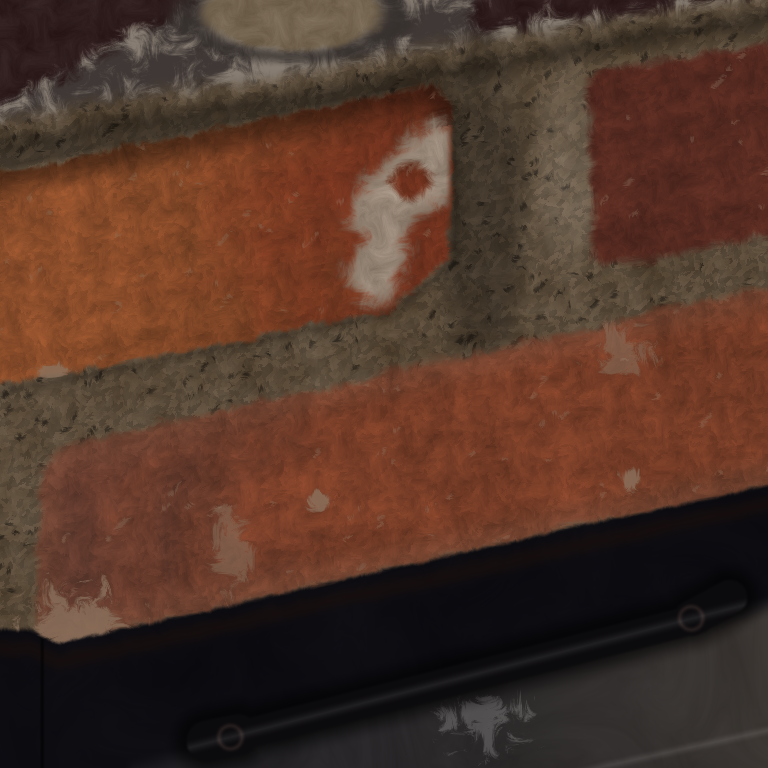
Give the GLSL for this texture, as a Shadertoy shader.

```glsl
// Weathered bricks in sandy mortar above a dark panel with an iron handle.
// Bricks are sheared rounded boxes with ragged edges; layered sines give the
// stains, cellular noise gives grit, pits and pale flecks.

vec2 hash2(vec2 c) {
    vec3 h = fract(c.xyx * vec3(0.1031, 0.103, 0.0973));
    h += dot(h, h.yzx + 33.33);
    return fract((h.xx + h.yz) * h.zy);
}

// x = distance to nearest point, y = random value of its cell
vec2 cells(vec2 p) {
    vec2 best = vec2(9, 0);
    for (int k = 0; k < 9; k++) {
        vec2 c = floor(p) + vec2(k % 3, k / 3) - 1.0;
        float d = length(c + hash2(c) - p);
        if (d < best.x) best = vec2(d, hash2(c + 71.0).x);
    }
    return best;
}

// Layered, rotated and warped sines
float stains(vec2 p) {
    float sum = 0.0, amp = 0.5;
    for (int i = 0; i < 6; i++) {
        p = mat2(0.8, 0.6, -0.6, 0.8) * p + float(i) * 1.7;
        p += 0.6 * sin(p.yx * 1.3);
        sum += amp * sin(p.x) * sin(p.y);
        amp *= 0.68;
        p *= 1.85;
    }
    return sum;
}

float brick(vec2 p, vec2 center, vec2 halfSize, float slope, float radius) {
    p -= center;
    p.y -= slope * p.x;
    vec2 q = abs(p) - halfSize + radius;
    return length(max(q, 0.0)) + min(max(q.x, q.y), 0.0) - radius;
}

float segment(vec2 p, vec2 a, vec2 b) {
    vec2 ab = b - a;
    return length(p - a - ab * clamp(dot(p - a, ab) / dot(ab, ab), 0.0, 1.0));
}

float fill(float d, float soft) { return 1.0 - smoothstep(-soft, soft, d); }

float blot(vec2 p, float x, float y, float w, float h, float rough) {
    return fill(length((p - vec2(x, y)) / vec2(w, h)) - 1.0 + rough, 0.35);
}

void mainImage(out vec4 fragColor, in vec2 fragCoord) {
    vec2 p = fragCoord / iResolution.xy;
    float broad = stains(p * 14.0), fine = stains(p * 75.0 + 9.0);
    vec2 grit = cells(p * 150.0 + fine), chips = cells(p * 55.0 + 0.6 * fine);
    float ragged = 0.007 * broad + 0.006 * fine;

    // Mortar with dark pits, shaded in the upright joint
    vec3 col = vec3(0.365, 0.305, 0.235) + 0.035 * (broad + fine);
    col *= 0.85 + 0.22 * grit.y;
    col *= 1.0 - 0.4 * step(0.78, chips.y) * fill(chips.x - 0.22, 0.15);
    col *= 1.0 - 0.3 * blot(p, 0.63, 0.72, 0.055, 0.2, 0.2 * broad);
    col += 0.07 * blot(p, 0.74, 0.79, 0.04, 0.13, 0.4 * fine);

    // Crusted joint, dark bricks and a stone along the top
    float line = p.y - 0.84 - 0.17 * p.x + ragged;
    vec3 lime = mix(vec3(0.25, 0.22, 0.21), vec3(0.53, 0.49, 0.45),
        smoothstep(-0.35, 0.55, 0.6 * (broad + fine)));
    col = mix(col, lime, smoothstep(-0.015, 0.02, line));
    float dark = max(0.865 + 0.52 * p.x - p.y, p.x - 0.25);
    dark = min(dark, brick(p, vec2(0.82, 1.02), vec2(0.2, 0.035), 0.12, 0.02));
    col = mix(col, vec3(0.18, 0.11, 0.11) + 0.035 * fine, fill(dark + 2.0 * ragged, 0.012));
    float stone = length((p - vec2(0.38, 0.985)) / vec2(0.115, 0.052)) - 1.0 + 10.0 * ragged;
    col = mix(col, vec3(0.2, 0.18, 0.17), 0.7 * fill(abs(stone - 0.2) - 0.15, 0.15));
    col = mix(col, vec3(0.45, 0.39, 0.31) + 0.05 * fine, fill(stone, 0.1));
    col *= 1.0 - 0.4 * fill(abs(line + 0.035) - 0.012, 0.018);

    // Bricks: orange upper left, deep red upper right, long lower one
    float upperLeft = brick(p, vec2(0.22, 0.68), vec2(0.365, 0.139), 0.2, 0.045);
    upperLeft = max(upperLeft, dot(p - vec2(0.545, 0.63), vec2(0.6, -0.8)));
    float upperRight = brick(p, vec2(1.07, 0.829), vec2(0.3, 0.126), 0.165, 0.02);
    float lower = brick(p, vec2(0.65, 0.419), vec2(0.6, 0.127), 0.225, 0.045);
    col *= 1.0 - 0.3 * fill(abs(upperLeft - 0.008) - 0.003, 0.012);
    vec3 orange = mix(vec3(0.56, 0.31, 0.17), vec3(0.45, 0.2, 0.12),
        smoothstep(0.15, 0.55, p.x + 0.1 * broad));
    orange *= 1.0 - 0.4 * smoothstep(-0.045, 0.0, upperLeft) * step(0.72, p.y - 0.2 * p.x);
    vec3 clay = mix(vec3(0.4, 0.24, 0.19), vec3(0.49, 0.25, 0.16),
        smoothstep(0.05, 0.5, p.x + 0.1 * broad));
    clay = mix(clay, vec3(0.5, 0.31, 0.23), 0.6 * smoothstep(-0.05, 0.0, lower));
    float grain = 0.89 + 0.11 * broad + 0.12 * fine + 0.1 * grit.y;
    col = mix(col, orange * grain, fill(upperLeft + ragged, 0.005));
    col = mix(col, vec3(0.36, 0.175, 0.135) * grain, fill(upperRight + ragged, 0.008));
    col = mix(col, clay * grain, fill(lower + ragged, 0.008));

    // Pale mineral patch with a bare spot, then flecks
    float pale = min(segment(p, vec2(0.49, 0.73), vec2(0.575, 0.79)),
        segment(p, vec2(0.51, 0.72), vec2(0.49, 0.64)) + 0.01);
    pale = fill(pale - 0.04 + 2.2 * ragged, 0.016) * fill(upperLeft, 0.006);
    pale *= 1.0 - blot(p, 0.535, 0.762, 0.027, 0.022, 0.3 * fine);
    col = mix(col, vec3(0.6, 0.55, 0.49) + 0.08 * fine, 0.92 * pale);
    float fleck = 0.45 * step(0.94, chips.y) * fill(chips.x - 0.2, 0.12)
        * fill(min(min(upperLeft, upperRight), lower), 0.01);
    fleck += blot(p, 0.065, 0.515, 0.022, 0.009, fine) + blot(p, 0.415, 0.35, 0.015, 0.009, fine)
        + blot(p, 0.82, 0.375, 0.014, 0.012, fine) + blot(p, 0.1, 0.19, 0.05, 0.035, fine)
        + 0.7 * (blot(p, 0.3, 0.285, 0.025, 0.04, fine) + blot(p, 0.81, 0.545, 0.03, 0.025, fine));
    col = mix(col, vec3(0.55, 0.45, 0.37), 0.8 * min(fleck, 1.0));

    // Dark panel under the ledge, with rust and a seam
    float ledge = mix(0.182, 0.145 + 0.225 * p.x, smoothstep(0.035, 0.085, p.x));
    float depth = ledge - p.y + 0.4 * ragged;
    vec3 panel = vec3(0.048, 0.046, 0.066) + 0.01 * broad;
    panel = mix(panel, vec3(0.115, 0.062, 0.045), 0.65 * fill(abs(depth - 0.025) - 0.008, 0.015));
    panel *= 1.0 - 0.6 * fill(abs(p.x - 0.055) - 0.002, 0.002);

    // Grey wall below the handle, with a faint joint
    float bar = p.y + 0.039 - 0.257 * p.x;
    vec3 wall = mix(vec3(0.13, 0.125, 0.14), vec3(0.23, 0.21, 0.195), p.x * p.x) + 0.025 * broad;
    wall += 0.09 * fill(abs(p.y + 0.171 - 0.22 * p.x) - 0.003, 0.006) * smoothstep(0.65, 0.8, p.x);
    wall += 0.16 * blot(p, 0.63, 0.06, 0.05, 0.035, fine + 0.3);
    panel = mix(panel, wall, fill(bar + 0.008, 0.018) * smoothstep(0.16, 0.175, p.x));

    // Handle with rounded mounts, a lit ridge and a shadow
    float rod = segment(p, vec2(0.29, 0.037), vec2(0.91, 0.195)) - 0.019;
    rod = min(rod, segment(p, vec2(0.27, 0.035), vec2(0.31, 0.043)) - 0.027);
    rod = min(rod, segment(p, vec2(0.9, 0.195), vec2(0.95, 0.222)) - 0.023);
    panel *= 1.0 - 0.65 * fill(rod - 0.012, 0.018);
    vec3 iron = vec3(0.045, 0.04, 0.048) + 0.12 * fill(abs(bar - 0.002) - 0.002, 0.009);
    float mounts = min(length(p - vec2(0.3, 0.04)), length(p - vec2(0.9, 0.195)));
    iron += vec3(0.12, 0.09, 0.08) * fill(abs(mounts - 0.015) - 0.002, 0.004);
    panel = mix(panel, iron, fill(rod, 0.003));

    fragColor = vec4(mix(col, panel, smoothstep(-0.004, 0.004, depth)), 1);
}
```
